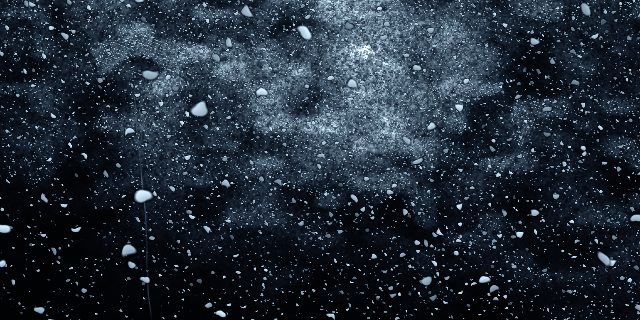
Reproduce this texture procedurally as a Shadertoy shader.

```glsl
// Wet dark window glass: scattered water drops and fine mist lit by a cold glow.

const vec2  GLOW_CENTER = vec2(0.95, 0.90);  // in canvas heights
const vec2  GLOW_SIZE   = vec2(0.58, 0.46);
const float GLOW_POWER  = 1.25;
const float SIDE_LIGHT  = 0.30;              // weak light over the upper and right parts
const float BASE_TONE   = 0.022;
const float HAZE        = 0.19;
const float HALO_DARK   = 0.50;              // darkening around each drop
const float DROP_TILT   = 0.35;              // mean slant, falling to the right
const float TILT_SPREAD = 1.9;
const float DROP_MAX    = 0.82;              // tone of the brightest drop
const float CONTRAST    = 1.15;
const float BLACK_POINT = 0.028;

vec4 hash4(vec2 p) {
    vec4 q = fract(p.xyxy * vec4(0.1031, 0.1030, 0.0973, 0.1099));
    q += dot(q, q.wzxy + 33.33);
    return fract((q.xxyz + q.yzzw) * q.zywx);
}

float noise(vec2 p) {
    vec2 i = floor(p), f = fract(p);
    f = f * f * (3.0 - 2.0 * f);
    float low  = mix(hash4(i).x, hash4(i + vec2(1, 0)).x, f.x);
    float high = mix(hash4(i + vec2(0, 1)).x, hash4(i + vec2(1, 1)).x, f.x);
    return mix(low, high, f.y);
}

mat2 rotate(float a) {
    float c = cos(a), s = sin(a);
    return mat2(c, s, -s, c);
}

float fbm(vec2 p) {
    float sum = 0.0, amp = 0.533;
    for (int i = 0; i < 4; i++) {
        sum += amp * noise(p);
        p = rotate(0.6) * p * 2.03 + 7.3;
        amp *= 0.5;
    }
    return sum;
}

// One jittered grid of bent, uneven drops; radius is a fraction of a cell.
void addDrops(inout float tone, vec2 p, float cells, float radius, float share, float dimmest, float seed) {
    vec2 q = rotate(seed) * p * cells + seed * 31.0;
    vec2 id = floor(q);
    vec4 place = hash4(id + seed * 17.0);
    vec4 form  = hash4(id + seed * 17.0 + 53.7);
    if (place.z > share) return;

    float size = radius * mix(0.5, 1.0, place.w * place.w);
    vec2 d = fract(q) - 0.5 - (place.xy - 0.5) * max(0.0, 1.0 - 2.6 * radius);
    d = rotate(DROP_TILT + (form.x - 0.5) * TILT_SPREAD - seed) * d / size;

    // Outline: uneven edge, bend and flattening
    vec2 k = d * 1.1 + id * 7.0;
    d += 0.42 * (vec2(noise(k), noise(k + 19.4)) - 0.5);
    d.y += (form.y - 0.5) * 1.1 * d.x * d.x;
    d.y *= mix(1.1, 2.4, form.z);

    float r = length(d);
    float soft = max(0.45, cells / (iResolution.y * size));
    float cover = 1.0 - smoothstep(1.0 - 0.6 * soft, 1.0 + 0.4 * soft, r);
    float halo  = 1.0 - smoothstep(0.9, 1.7, r);
    float shine = mix(dimmest, DROP_MAX, form.w) * (0.95 + 0.15 * clamp(d.y, -1.0, 1.0));
    tone *= 1.0 - HALO_DARK * halo;
    tone = mix(tone, max(tone, shine), cover);
}

void mainImage(out vec4 fragColor, in vec2 fragCoord) {
    vec2 p = fragCoord / iResolution.y;

    // Light behind the glass, broken into clouds
    vec2 g = (p - GLOW_CENTER) / GLOW_SIZE;
    float glow = GLOW_POWER * exp(-dot(g, g));
    float side = smoothstep(0.0, 0.8, p.y + 0.25 * (p.x - 1.0));
    float mottle = smoothstep(0.15, 0.85, fbm(p * vec2(6.0, 8.5) + 3.1));
    float light = (glow + SIDE_LIGHT * side) * (0.15 + 1.7 * mottle);

    // Flat patches of dense frost
    float frost = smoothstep(0.58, 0.86, noise(p * vec2(10.0, 17.0) + 11.7));
    frost *= clamp(glow + 0.4 * side, 0.0, 1.0);

    // Grainy haze
    float grain = 0.15 + 1.1 * noise(p * 190.0) + 0.6 * noise(p * 70.0 + 5.0);
    float tone = BASE_TONE + HAZE * (light + 1.1 * frost) * grain;

    // Thin vertical scratch
    float path = 0.42 + 0.08 * (0.7 - p.y) + 0.012 * (noise(vec2(p.y * 12.0, 2.0)) - 0.5);
    float width = max(0.004, 1.0 / iResolution.y);
    float scratch = 1.0 - smoothstep(0.0, width, abs(p.x - path));
    tone += 0.25 * scratch * (1.0 - smoothstep(0.6, 0.75, p.y)) * noise(p * 25.0);

    // Mist, from fine to coarse, brightest inside the frost
    float mist = clamp(0.02 + 0.50 * light + 0.7 * frost, 0.0, 0.9);
    float mistTone = 0.28 + 0.3 * frost;
    addDrops(tone, p, 112.0, 0.40, mist, mistTone, 0.37);
    addDrops(tone, p, 78.0, 0.36, mist * 0.8, mistTone, 1.13);

    // Beads and large drops
    float wet = mix(0.42, 1.0, smoothstep(0.1, 0.9, p.x * 0.7 + p.y * 0.5));
    addDrops(tone, p, 43.0, 0.27, 0.42 * wet, 0.26, 0.71);
    addDrops(tone, p, 25.0, 0.23, 0.48 * wet, 0.30, 0.23);
    addDrops(tone, p, 12.0, 0.19, 0.38, 0.45, 0.91);
    addDrops(tone, p, 6.0, 0.17, 0.38, 0.62, 0.52);

    // Cold tint: red lags and blue leads the tone
    tone = max(0.0, CONTRAST * tone - BLACK_POINT) + 0.008;
    float lag  = 0.11 * (1.0 - exp(-4.0 * tone));
    float lead = 0.07 * (1.0 - exp(-12.0 * tone));
    fragColor = vec4(clamp(vec3(tone - lag, tone, tone + lead), 0.0, 1.0), 1.0);
}
```
